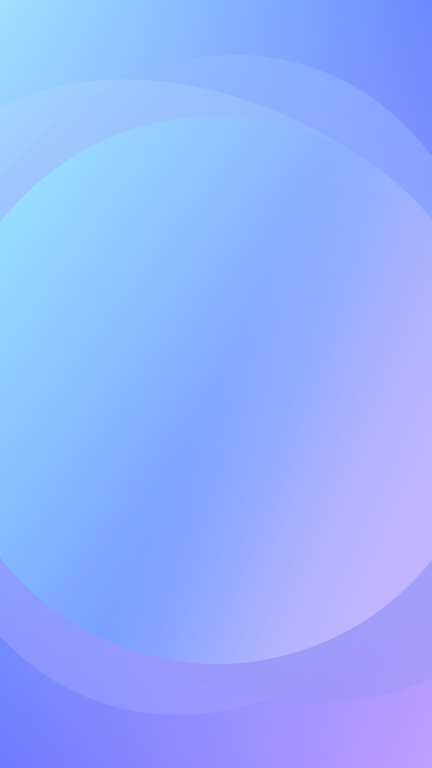
Give the GLSL for this background, as a Shadertoy shader.

```glsl
#define MAIN_RADIUS vec2(0.634, 0.634)
#define WIDE_RADIUS vec2(0.741, 0.721)
#define TALL_RADIUS vec2(0.660, 0.764)
#define WIDE_LEAN -0.305
#define TALL_LEAN 0.086
#define WIDE_OPACITY 0.6
#define TALL_OPACITY 0.5
#define DISC_SLANT 0.455
#define DISC_SHADE 0.11

// Blend of four corner colours
vec3 cornerBlend(vec2 uv, vec3 topLeft, vec3 topRight, vec3 lowLeft, vec3 lowRight) {
    return mix(mix(lowLeft, lowRight, uv.x), mix(topLeft, topRight, uv.x), uv.y);
}

// Smooth-edged coverage of a sheared ellipse
float ellipseMask(vec2 p, vec2 radius, float lean) {
    p.x -= lean * p.y;
    float d = length(p / radius) - 1.0;
    return clamp(0.5 - d / fwidth(d), 0.0, 1.0);
}

// Slanted cyan, blue and lavender gradient, deeper towards the lower left
vec3 discColor(vec2 p, float height) {
    vec3 cyan = vec3(0.57, 0.84, 1.0);
    vec3 blue = vec3(0.51, 0.66, 1.0);
    vec3 lavender = vec3(0.76, 0.71, 1.0);
    float along = p.x - DISC_SLANT * p.y;
    float warmth = smoothstep(-0.05, 0.65, along);
    vec3 color = mix(cyan, blue, clamp(along / 0.65 + 1.0, 0.0, 1.0));
    color.rg += DISC_SHADE * (height - 0.5) * (1.0 - warmth);
    return mix(color, lavender, warmth);
}

void mainImage(out vec4 fragColor, in vec2 fragCoord) {
    vec2 uv = fragCoord / iResolution.xy;
    vec2 p = (fragCoord - 0.5 * iResolution.xy) / iResolution.x;

    // Backdrop
    vec3 color = cornerBlend(uv, vec3(0.63, 0.88, 1.0), vec3(0.42, 0.54, 1.0),
                                 vec3(0.43, 0.48, 1.0), vec3(0.75, 0.62, 1.0));

    // Tall translucent ellipse
    vec3 tallColor = mix(vec3(0.63, 0.62, 1.0), vec3(0.57, 0.74, 1.0), uv.y);
    float tall = ellipseMask(p - vec2(-0.022, -0.002), TALL_RADIUS, TALL_LEAN);
    color = mix(color, tallColor, TALL_OPACITY * tall);

    // Wide translucent ellipse
    vec3 wideColor = cornerBlend(uv, vec3(0.68, 0.88, 1.0), vec3(0.56, 0.74, 1.0),
                                     vec3(0.56, 0.55, 0.97), vec3(0.64, 0.58, 0.95));
    float wide = ellipseMask(p - vec2(0.009, -0.016), WIDE_RADIUS, WIDE_LEAN);
    color = mix(color, wideColor, WIDE_OPACITY * wide);

    // Opaque main disc
    float disc = ellipseMask(p - vec2(0.002, -0.014), MAIN_RADIUS, 0.0);
    color = mix(color, discColor(p, uv.y), disc);

    fragColor = vec4(color, 1.0);
}
```
